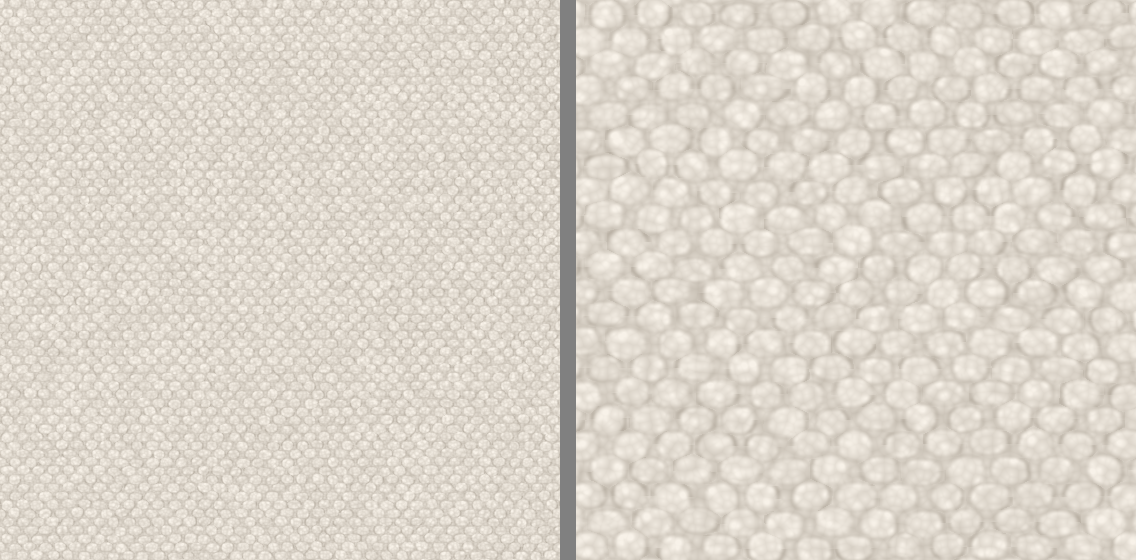
Left, the full canvas; right, a detail of the centre.
This texture is drawn by a WebGL 2 fragment shader. Its source:

```glsl
#version 300 es
precision highp float;

uniform vec2 u_resolution;
out vec4 fragColor;

vec2 hash2(vec2 p) {
    vec3 q = fract(p.xyx * vec3(0.1031, 0.1030, 0.0973));
    q += dot(q, q.yzx + 33.33);
    return fract((q.xx + q.yz) * q.zy);
}

// Distance to the nearest scattered point
float cellular(vec2 p) {
    vec2 cell = floor(p);
    float nearest = 2.0;
    for (int y = -1; y <= 1; y++)
        for (int x = -1; x <= 1; x++) {
            vec2 c = cell + vec2(x, y);
            nearest = min(nearest, length(c + hash2(c + 71.0) - p));
        }
    return nearest;
}

// Layered sines, used for slow drift of thread and tone
float waves(vec2 p) {
    float sum = 0.0, amp = 0.5;
    for (int i = 0; i < 4; i++) {
        sum += amp * sin(p.x + 1.7 * sin(p.y)) * cos(p.y - 0.6 * p.x);
        p = mat2(1.5, 1.1, -1.1, 1.5) * p + 2.3;
        amp *= 0.6;
    }
    return sum;
}

// Raised weft knots in staggered rows: x = distance, yz = offset, w = seed
vec4 nearestKnot(vec2 p) {
    vec4 best = vec4(9.0, 0.0, 0.0, 0.0);
    float row = floor(p.y);
    for (int j = -1; j <= 1; j++) {
        float r = row + float(j);
        float stagger = 0.5 * mod(r, 2.0);
        float column = floor(p.x - stagger);
        for (int i = -1; i <= 1; i++) {
            vec2 id = vec2(column + float(i), r);
            vec2 seed = hash2(id + 19.0);
            vec2 size = vec2(0.40, 0.54) * (0.88 + 0.26 * seed.yx);
            vec2 jitter = (hash2(id + 137.0) - 0.5) * vec2(0.14, 0.2);
            vec2 q = (p - id - vec2(stagger + 0.5, 0.5) - jitter) / size;
            float d = pow(dot(pow(abs(q), vec2(2.5)), vec2(1.0)), 0.4);
            if (d < best.x) best = vec4(d, q, seed.x);
        }
    }
    return best;
}

void main() {
    vec2 uv = gl_FragCoord.xy / u_resolution;
    vec2 p = uv * vec2(37.0, 66.0);
    p += 0.13 * vec2(waves(uv * 21.0), waves(uv * 17.0 + 5.0));

    // Rounded knots above the recessed warp
    vec4 knot = nearestKnot(p);
    float body = 1.0 - smoothstep(0.72, 1.1, knot.x);
    float tone = 0.37 + 0.33 * body;
    tone += body * (0.2 * (knot.w - 0.5) + 0.13 * knot.z - 0.06 * knot.y);

    // Thin outline, deepest in scattered crevices at the sides
    float outline = exp(-pow((knot.x - 1.03) / 0.16, 2.0));
    float crevice = smoothstep(0.45, 1.0, hash2(floor(p * 2.0) + 7.0).x);
    tone -= outline * (0.15 + 0.4 * crevice * smoothstep(0.3, 0.9, abs(knot.y)));

    // Fine fibre flecks, with a few bright glints
    float fleck = cellular(p * vec2(4.6, 2.7));
    tone += 0.62 * (0.48 - fleck);
    float glint = 1.0 - smoothstep(0.08, 0.4, cellular(p * vec2(2.1, 1.3) + 40.0));
    tone += 0.36 * glint * body;

    // Broad unevenness of the cloth
    tone += 0.035 * waves(uv * 6.0 + 1.0) + 0.03 * (0.5 - uv.x);

    vec3 shade = vec3(0.788, 0.757, 0.712);
    vec3 light = vec3(0.935, 0.910, 0.872);
    fragColor = vec4(mix(shade, light, clamp(tone, -0.4, 1.25)), 1.0);
}
```
